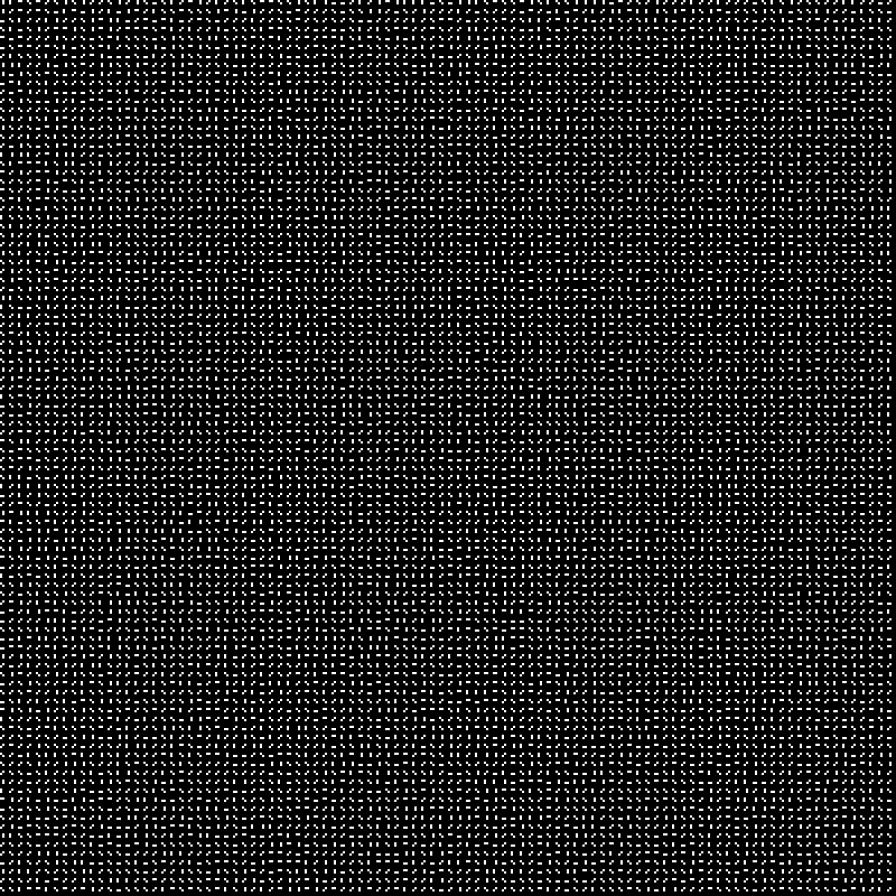
Reproduce this pattern procedurally as a WebGL 2 fragment shader.

```glsl
#version 300 es
precision highp float;
// A black field with a 100 by 100 grid of tiny white two-square dashes.
// Each cell is 4 x 4 squares; a hash turns its dash flat, upright or diagonal
// within a 2 x 2 corner. Edges are smoothed by exact box coverage.

uniform vec2 u_resolution;
out vec4 fragColor;

const float REPEATS = 100.0;       // cells across and down
const float SQUARES_PER_CELL = 4.0;
const float MARGIN = 1.0;          // centres the 2 x 2 corner in its lookup cell
const vec3 BACKGROUND = vec3(0.0);
const vec3 DASH = vec3(1.0);

// Integer hash of a wrapped cell, from 0 to 1.
float hashCell(vec2 cell, uint seed) {
    uvec2 c = uvec2(cell);
    uint h = c.x * 1597u + c.y * 51749u + seed * 7919u;
    h = (h ^ (h >> 15)) * 73471u;
    h = (h ^ (h >> 13)) * 91193u;
    h = (h ^ (h >> 16)) * 68917u;
    h ^= h >> 15;
    return float(h & 65535u) / 65536.0;
}

// Share of a pixel footprint covered by the unit square at corner.
float squareCoverage(vec2 p, vec2 corner, vec2 footprint) {
    vec2 low = max(p - 0.5 * footprint, corner);
    vec2 high = min(p + 0.5 * footprint, corner + 1.0);
    vec2 overlap = max(high - low, 0.0) / footprint;
    return overlap.x * overlap.y;
}

// Two squares: flat, upright, or touching at their corners.
float dashCoverage(vec2 p, float turn, float side, vec2 footprint) {
    vec2 first = vec2(0.0, side);
    vec2 second = vec2(1.0, 1.0 - side);
    if (turn < 0.25) {
        second = vec2(1.0, side);
    } else if (turn < 0.5) {
        first = vec2(side, 0.0);
        second = vec2(side, 1.0);
    }
    return squareCoverage(p, first, footprint)
         + squareCoverage(p, second, footprint);
}

void main() {
    // Grid of small squares, counted from the upper left.
    float squares = REPEATS * SQUARES_PER_CELL;
    vec2 uv = gl_FragCoord.xy / u_resolution;
    vec2 p = vec2(uv.x, 1.0 - uv.y) * squares + MARGIN;
    vec2 footprint = squares / u_resolution;

    // Wrapped cell index and position inside the cell.
    vec2 cell = mod(floor(p / SQUARES_PER_CELL), REPEATS);
    vec2 local = mod(p, SQUARES_PER_CELL) - MARGIN;

    // Random direction and side for each cell.
    float turn = hashCell(cell, 1u);
    float side = step(0.5, hashCell(cell, 2u));
    float ink = dashCoverage(local, turn, side, footprint);

    fragColor = vec4(mix(BACKGROUND, DASH, clamp(ink, 0.0, 1.0)), 1.0);
}
```
